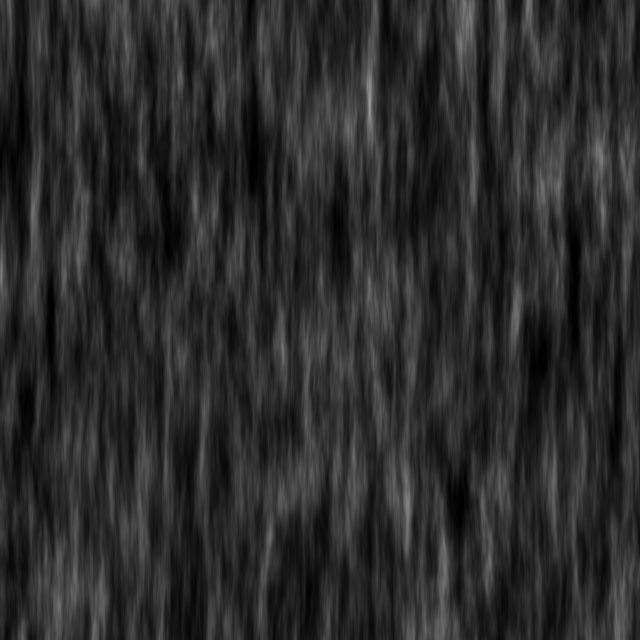
This texture is drawn by a WebGL 1 fragment shader. Its source:

```glsl
precision highp float;

uniform vec2 u_resolution;

// Streak layout, in cells across the canvas
const vec2 COARSE_CELLS = vec2(11.0, 1.4);
const int OCTAVES = 6;
const float MAIN_OCTAVE = 2.0;
const float COARSE_GAIN = 1.5;
const float FINE_GAIN = 0.58;

// Gentle wander of the fibres
const vec2 WANDER_CELLS = vec2(7.0, 4.0);
const vec2 WANDER_AMOUNT = vec2(0.006, 0.11);

// Tone curve over noise of unit deviation
const float MID_GREY = 0.165;
const float CONTRAST = 0.077;
const float HIGHLIGHT_LIFT = 0.008;

const float NOISE_DEVIATION = 0.215;
const float TAU = 6.28318;

float hash(vec2 cell) {
  vec3 p = fract(cell.xyx * vec3(0.1031, 0.1030, 0.0973));
  p += dot(p, p.yzx + 33.33);
  return fract((p.x + p.y) * p.z);
}

float cornerSlope(vec2 cell, vec2 offset) {
  float angle = TAU * hash(cell);
  return dot(vec2(cos(angle), sin(angle)), offset);
}

float gradientNoise(vec2 p) {
  vec2 cell = floor(p);
  vec2 f = p - cell;
  vec2 blend = f * f * f * (f * (f * 6.0 - 15.0) + 10.0);
  vec2 right = vec2(1.0, 0.0);
  vec2 up = vec2(0.0, 1.0);
  float low = mix(cornerSlope(cell, f),
                  cornerSlope(cell + right, f - right), blend.x);
  float high = mix(cornerSlope(cell + up, f - up),
                   cornerSlope(cell + 1.0, f - 1.0), blend.x);
  return mix(low, high, blend.y);
}

// Stretched octaves, strongest at MAIN_OCTAVE, scaled to unit deviation
float fibres(vec2 p) {
  float total = 0.0;
  float energy = 0.0;
  vec2 cells = COARSE_CELLS;
  for (int i = 0; i < OCTAVES; i++) {
    float octave = float(i);
    float step = octave - MAIN_OCTAVE;
    float weight = min(pow(COARSE_GAIN, step), pow(FINE_GAIN, step));
    // Fade out cells too narrow for the pixel grid
    float visible = smoothstep(0.7, 1.6, u_resolution.x / cells.x);
    vec2 shift = vec2(17.37, 41.73) * (octave + 1.0);
    total += weight * visible * gradientNoise(p * cells + shift);
    energy += weight * weight;
    cells *= 2.0;
  }
  return total / (NOISE_DEVIATION * sqrt(energy));
}

void main() {
  vec2 uv = gl_FragCoord.xy / u_resolution;

  // Bend the fibres and stagger their ends
  vec2 wander = vec2(gradientNoise(uv * WANDER_CELLS + 5.3),
                     gradientNoise(uv * WANDER_CELLS.xx * vec2(1.0, 0.2) + 71.9));
  float fibre = fibres(uv + WANDER_AMOUNT * wander);

  float grey = MID_GREY + CONTRAST * fibre + HIGHLIGHT_LIFT * fibre * fibre;
  gl_FragColor = vec4(vec3(clamp(grey, 0.0, 1.0)), 1.0);
}
```
